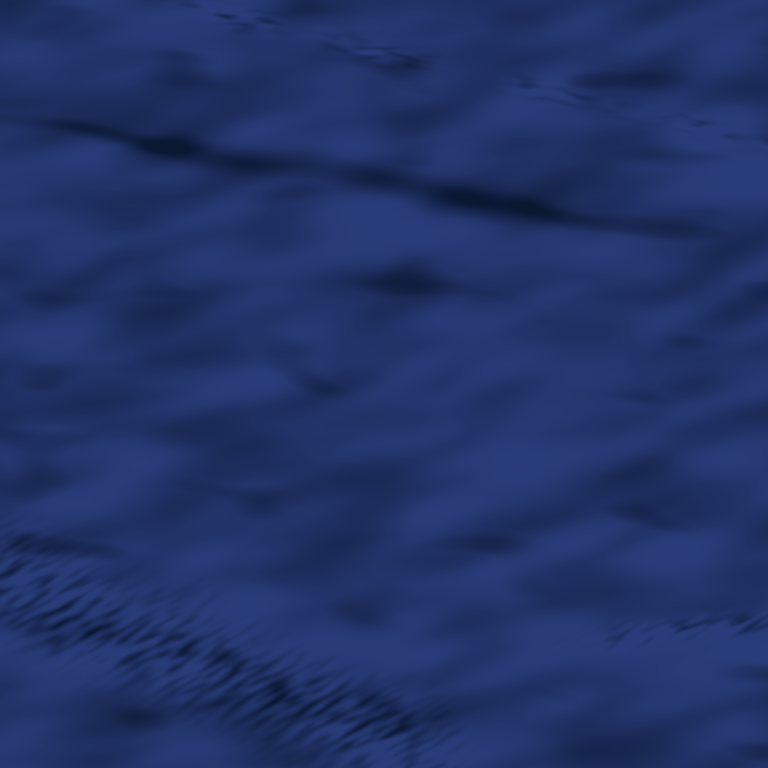
Give the GLSL for this texture, as a WebGL 2 fragment shader.

```glsl
#version 300 es
precision highp float;
// Deep blue water: soft slanted swells, a dark crease and bands of fine wind ripples.

#define DEEP vec3(0.07, 0.13, 0.27)
#define LIT vec3(0.148, 0.223, 0.45)
#define BASE_TONE 0.81
#define SWELL_SCALE vec2(4.0, 13.0)
#define SWELL_GAIN 0.66
#define CHOP_SCALE vec2(9.0, 27.0)
#define CHOP_GAIN 0.42
#define TROUGH_GAIN 0.6
#define RIPPLE_SCALE vec2(26.0, 108.0)
#define RIPPLE_GAIN 1.25
#define CREASE_GAIN 0.92

uniform vec2 u_resolution;
out vec4 fragColor;

// Unit gradient at a lattice point, from an integer hash
vec2 gradient(vec2 cell) {
    uvec2 q = uvec2(ivec2(cell) + 4096);
    uint h = q.x * 1597u ^ q.y * 51749u;
    h = (h ^ (h >> 15)) * 73244475u;
    h = (h ^ (h >> 13)) * 31337u;
    h ^= h >> 16;
    float angle = float(h & 65535u) / 65536.0 * 6.28319;
    return vec2(cos(angle), sin(angle));
}

float noise(vec2 p) {
    vec2 i = floor(p), f = p - i;
    vec2 u = f * f * f * (f * (f * 6.0 - 15.0) + 10.0);
    vec2 e = vec2(1.0, 0.0);
    float a = dot(gradient(i), f);
    float b = dot(gradient(i + e.xy), f - e.xy);
    float c = dot(gradient(i + e.yx), f - e.yx);
    float d = dot(gradient(i + e.xx), f - e.xx);
    return mix(mix(a, b, u.x), mix(c, d, u.x), u.y);
}

// Tilts the horizontal axis to the given slope
vec2 tilt(vec2 p, float slope) {
    return vec2(p.x + slope * p.y, p.y - slope * p.x) * inversesqrt(1.0 + slope * slope);
}

float bell(float x, float width) {
    return exp(-x * x / (width * width));
}

// Broad swells in two crossing directions, with smaller chop
float swells(vec2 p) {
    float falling = noise(tilt(p, -0.18) * SWELL_SCALE + 7.3);
    float rising = noise(tilt(p, 0.38) * SWELL_SCALE * 1.25 + 31.7);
    float chop = noise(tilt(p, 0.22) * CHOP_SCALE + 53.1);
    return SWELL_GAIN * (falling + rising) + CHOP_GAIN * chop;
}

// Isolated dark lens-shaped hollows
float troughs(vec2 p) {
    float n = noise(tilt(p, -0.08) * vec2(6.5, 21.0) + 83.4);
    return smoothstep(0.2, 0.65, n);
}

// Long dark fold that thickens to the right, then fades
float crease(vec2 p) {
    float line = 0.845 - 0.165 * p.x + 0.006 * sin(p.x * 17.0);
    float width = mix(0.008, 0.02, smoothstep(0.0, 0.5, p.x));
    float reach = smoothstep(-0.2, 0.3, p.x) * (1.0 - smoothstep(0.66, 0.78, p.x));
    float strength = 0.9 + 0.5 * noise(vec2(p.x * 7.0, 2.5));
    return bell(p.y - line, width) * reach * strength;
}

// Where the wind roughens the surface
float rippleMask(vec2 p) {
    float wander = 0.035 * noise(p * 9.0 + 11.0);
    float broad = bell(p.y - 0.24 + 0.4 * p.x + wander, 0.062)
        * (1.0 - smoothstep(0.5, 0.66, p.x));
    float patchy = smoothstep(-0.45, 0.25, noise(vec2(p.x * 9.0, 4.2)));
    float thin = bell(p.y - 1.052 + 0.24 * p.x + 0.2 * wander, 0.014) * patchy;
    float side = bell(p.y - 0.09 - 0.1 * p.x, 0.014) * smoothstep(0.68, 0.85, p.x);
    return broad + 1.2 * thin + side;
}

float ripples(vec2 p) {
    vec2 bent = p + 0.01 * noise(p * 14.0 + 5.0);
    float slope = mix(0.55, -0.1, smoothstep(0.4, 0.7, p.y));
    float n = noise(tilt(bent, slope) * RIPPLE_SCALE);
    return n - 0.4 * max(-n, 0.0);
}

void main() {
    vec2 p = gl_FragCoord.xy / min(u_resolution.x, u_resolution.y);
    vec2 warped = p + vec2(0.03, 0.012) * vec2(noise(p * 4.0 + 19.0), noise(p * 5.0 + 43.0));

    float tone = BASE_TONE + swells(warped);
    tone -= TROUGH_GAIN * troughs(warped);
    tone -= CREASE_GAIN * crease(p);
    tone += RIPPLE_GAIN * rippleMask(p) * ripples(p);

    // Soft ceiling on the highlights, floor on the shadows
    tone = tone > 0.85 ? 0.85 + 0.3 * tanh((tone - 0.85) / 0.3) : tone;
    fragColor = vec4(mix(DEEP, LIT, max(tone, -0.4)), 1.0);
}
```
